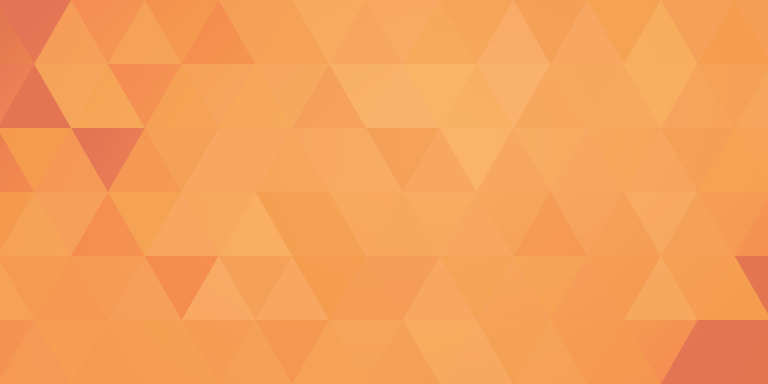
Reproduce this background procedurally as a WebGL 1 fragment shader.

```glsl
precision highp float;
// Draws a seamless mosaic of orange triangles, six rows high, without outlines.
// A skewed lattice names each triangle; a soft glow plus a hashed offset
// picks its tone on a ramp from brick red to pale apricot.

uniform vec2 u_resolution;

float hash(vec2 p) {
  vec3 q = fract(vec3(p.xyx) * 0.1031);
  q += dot(q, q.yzx + 33.33);
  return fract((q.x + q.y) * q.z);
}

// Tone ramp, spaced by how much area each colour covers
vec3 toneRamp(float t) {
  vec3 c = mix(vec3(0.89, 0.46, 0.325), vec3(0.96, 0.545, 0.315), smoothstep(0.0, 0.14, t));
  c = mix(c, vec3(0.96, 0.60, 0.315), smoothstep(0.14, 0.30, t));
  c = mix(c, vec3(0.96, 0.63, 0.34), smoothstep(0.30, 0.52, t));
  c = mix(c, vec3(0.97, 0.66, 0.37), smoothstep(0.52, 0.72, t));
  return mix(c, vec3(0.98, 0.70, 0.41), smoothstep(0.72, 1.0, t));
}

// Bright centre, drawn out towards the upper right and lower left
float glow(vec2 p) {
  vec2 q = p - vec2(1.15, 0.62);
  return 0.95 - 0.85 * length(q * vec2(0.75, 1.0)) + 0.35 * q.x * q.y;
}

vec3 mosaic(vec2 p) {
  // Skewed lattice: each cell holds one upright and one inverted triangle
  vec2 lattice = vec2((p.x + 0.007) / 0.192, p.y * 6.0);
  lattice.x -= 0.5 * lattice.y;
  vec2 cell = floor(lattice);
  vec2 f = lattice - cell;
  float inverted = step(1.0, f.x + f.y);

  // Triangle centre, back in canvas units
  vec2 center = cell + (1.0 + inverted) / 3.0;
  center = vec2((center.x + 0.5 * center.y) * 0.192 - 0.007, center.y / 6.0);

  // Mostly small offsets with a few strong ones
  vec2 id = cell + vec2(41.0 + 57.0 * inverted, 23.0);
  float offset = hash(id) - 0.5;
  float tone = glow(mix(center, p, 0.5)) + 1.5 * offset * abs(offset);

  // Slight drift between yellow and pink
  float warmth = hash(id + 71.0) - 0.5;
  return toneRamp(tone) + vec3(0.0, 0.016, -0.03) * warmth;
}

void main() {
  // Average a 4 by 4 grid of samples for smooth edges
  vec3 color = vec3(0.0);
  for (int j = 0; j < 4; j++) {
    for (int i = 0; i < 4; i++) {
      vec2 shift = (vec2(float(i), float(j)) - 1.5) / 4.0;
      color += mosaic((gl_FragCoord.xy + shift) / u_resolution.y);
    }
  }
  gl_FragColor = vec4(color / 16.0, 1.0);
}
```
